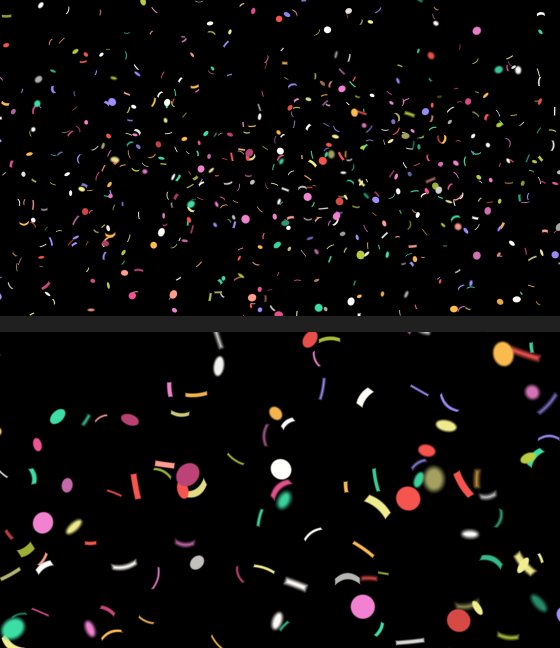
Top: the whole. Bottom: its middle third, enlarged.
This pattern is drawn by a WebGL 2 fragment shader. Its source:

```glsl
#version 300 es
precision highp float;
// Confetti falling on black: discs, tilted ovals, curved ribbons and slivers.
// Each kind is a jittered grid of distance-field pieces, painted layer by layer,
// thinned towards the top and the lower corners, with a few out of focus.

uniform vec2 u_resolution;
out vec4 fragColor;

const float PI = 3.14159;
const int COLOR_COUNT = 11;
const vec3 PALETTE[COLOR_COUNT] = vec3[](
    vec3(1.00, 1.00, 0.99),  // white
    vec3(0.95, 0.93, 0.56),  // pale yellow
    vec3(1.00, 0.62, 0.56),  // salmon
    vec3(0.63, 0.57, 1.00),  // lavender
    vec3(0.95, 0.51, 0.82),  // pink
    vec3(1.00, 0.74, 0.31),  // amber
    vec3(1.00, 0.99, 0.97),  // warm white
    vec3(0.24, 0.87, 0.65),  // mint
    vec3(0.97, 0.33, 0.31),  // red
    vec3(0.93, 0.33, 0.58),  // hot pink
    vec3(0.72, 0.80, 0.25)   // lime
);

float hash(vec2 cell, float seed) {
    return fract(sin(dot(cell, vec2(127.1, 311.7)) + seed * 74.7) * 43758.55);
}

vec2 rotate(vec2 p, float angle) {
    float c = cos(angle), s = sin(angle);
    return vec2(c * p.x + s * p.y, c * p.y - s * p.x);
}

float ellipseDistance(vec2 p, vec2 radii) {
    float k = length(p / radii);
    float slope = length(p / (radii * radii));
    return k * (k - 1.0) / max(slope, 0.001);
}

float ribbonDistance(vec2 p, vec2 halfSize, float bend) {
    p.y += bend * (p.x * p.x - 0.4 * halfSize.x * halfSize.x);
    vec2 d = abs(p) - halfSize;
    return length(max(d, 0.0)) + min(max(d.x, d.y), 0.0);
}

// Share of cells that hold a piece: fullest in a wide band below the middle.
float crowding(vec2 p, float aspect) {
    float side = (p.x / aspect - 0.5) / 0.55;
    float rise = (p.y - 0.43) / 0.33;
    return 0.28 + 0.72 * exp(-rise * rise - side * side * side * side);
}

// Paints one grid of pieces; curl is zero for ovals and positive for ribbons.
vec3 scatter(vec3 color, vec2 p, float aspect, float cellSize, float fill,
             vec2 minSize, vec2 maxSize, float curl, float seed) {
    vec2 home = floor(p / cellSize);
    for (int j = -1; j <= 1; j++) {
        for (int i = -1; i <= 1; i++) {
            vec2 cell = home + vec2(i, j);
            vec2 jitter = vec2(hash(cell, seed), hash(cell, seed + 1.0));
            vec2 center = (cell + jitter) * cellSize;
            if (hash(cell, seed + 2.0) > fill * crowding(center, aspect)) continue;

            // Shape
            vec2 mixing = vec2(hash(cell, seed + 3.0), hash(cell, seed + 4.0));
            vec2 size = mix(minSize, maxSize, mixing);
            vec2 q = rotate(p - center, PI * hash(cell, seed + 5.0));
            float bend = curl * (2.0 * hash(cell, seed + 6.0) - 1.0);
            float dist = curl > 0.0 ? ribbonDistance(q, size, bend)
                                    : ellipseDistance(q, size);

            // Focus and light
            float blur = 0.0035 * pow(hash(cell, seed + 7.0), 6.0);
            float edge = max(0.0011, 0.7 / u_resolution.y) + blur;
            float cover = 1.0 - smoothstep(-edge, edge, dist);
            float dimming = hash(cell, seed + 8.0);
            float light = 1.0 - 0.4 * dimming * dimming * dimming * dimming;
            int pick = int(hash(cell, seed + 9.0) * float(COLOR_COUNT));
            color = mix(color, PALETTE[min(pick, COLOR_COUNT - 1)] * light, cover);
        }
    }
    return color;
}

void main() {
    vec2 p = gl_FragCoord.xy / u_resolution.y;
    float aspect = u_resolution.x / u_resolution.y;
    vec3 color = vec3(0.0);

    // Slivers, ribbons, ovals, then the largest discs on top
    color = scatter(color, p, aspect, 0.062, 0.85,
                    vec2(0.005, 0.0008), vec2(0.013, 0.0020), 30.0, 11.0);
    color = scatter(color, p, aspect, 0.085, 0.75,
                    vec2(0.007, 0.0018), vec2(0.016, 0.0046), 35.0, 31.0);
    color = scatter(color, p, aspect, 0.080, 0.70,
                    vec2(0.007, 0.0035), vec2(0.011, 0.0070), 0.0, 51.0);
    color = scatter(color, p, aspect, 0.115, 0.62,
                    vec2(0.010, 0.0085), vec2(0.014, 0.0130), 0.0, 71.0);

    fragColor = vec4(color, 1.0);
}
```
